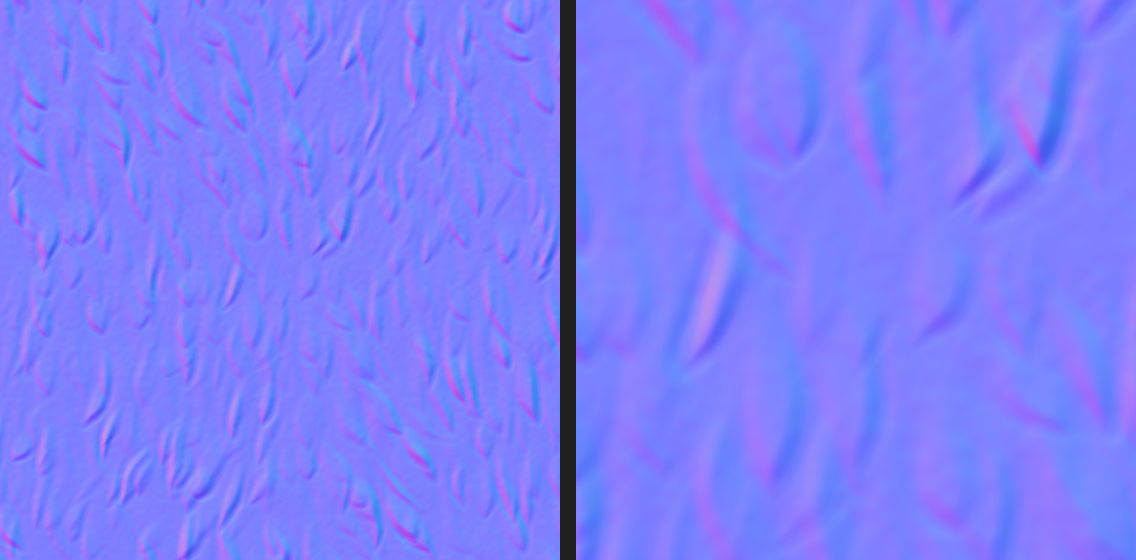
Left: the whole. Right: its middle third, enlarged.
This texture map is drawn by a three.js fragment shader. Its source:

```glsl
// Tangent-space normal map of soft overlapping tufts, pointed at their lower end.
// Jittered grids of lens-shaped tufts follow a slow direction field; the height
// they build, plus faint streaks and grain, is differenced into a normal.
varying vec2 vUv;

float hash(vec2 p) {
  return fract(sin(dot(p, vec2(127.1, 311.7))) * 43758.5453);
}

float noise(vec2 p) {
  vec2 i = floor(p), f = fract(p);
  f = f * f * (3.0 - 2.0 * f);
  return mix(mix(hash(i), hash(i + vec2(1.0, 0.0)), f.x),
             mix(hash(i + vec2(0.0, 1.0)), hash(i + vec2(1.0, 1.0)), f.x), f.y);
}

// Lean of the tufts; positive values swing the tip to the right.
float lean(vec2 p) {
  return (noise(p * 4.0 + 7.3) - 0.42) * 1.1;
}

// One tuft: steep rim, slanted crown, shallow groove around it, faded root.
float tuft(vec2 offset, float angle, vec2 size, float bend, float slant) {
  float s = sin(angle), c = cos(angle);
  float t = dot(offset, vec2(s, -c)) / size.y;
  if (abs(t) > 1.25) return 0.0;
  float x = dot(offset, vec2(c, s)) + bend * (t * t - 0.4);
  float inside = size.x * (1.0 - t * t) * (1.0 + 0.35 * t) - sqrt(x * x + 0.000006);
  float rim = smoothstep(-0.002, 0.0115, inside);
  float g = (inside + 0.006) / 0.005;
  float groove = 0.14 * exp(-g * g) * (1.0 - smoothstep(1.0, 1.25, t));
  float side = clamp(0.58 + 0.46 * slant * x / size.x, 0.1, 1.1);
  return (rim - groove) * smoothstep(-0.9, 0.7, t) * side;
}

// Sum of the tufts scattered over one grid.
float tuftLayer(vec2 p, vec2 cell, float seed) {
  vec2 id = floor(p / cell);
  float h = 0.0;
  for (int j = -1; j <= 1; j++) {
    for (int i = -1; i <= 1; i++) {
      vec2 k = id + vec2(float(i), float(j));
      vec2 key = k + seed;
      vec2 jitter = vec2(hash(key), hash(key + 19.7)) - 0.5;
      vec2 centre = (k + 0.5 + jitter * 0.8) * cell;
      float r = hash(key + 41.3);
      float angle = lean(centre) + (hash(key + 63.1) - 0.5) * 0.5;
      vec2 size = vec2(mix(0.010, 0.023, hash(key + 87.9)),
                       cell.y * mix(0.40, 0.78, hash(key + 5.7)));
      float bend = (hash(key + 33.3) - 0.5) * 0.03;
      float slant = hash(key + 71.9) < 0.5 ? -1.0 : 1.0;
      float lift = 0.0012 + 0.0068 * r * r;
      h += lift * tuft(p - centre, angle, size, bend, slant);
    }
  }
  return h;
}

float height(vec2 p) {
  // Slight wobble keeps the rims from running too clean.
  vec2 warped = p + 0.007 * (vec2(noise(p * 24.0), noise(p * 24.0 + 31.0)) - 0.5);
  float h = tuftLayer(warped, vec2(0.072, 0.105), 3.0);
  h += 0.9 * tuftLayer(warped + vec2(0.031, 0.047), vec2(0.080, 0.120), 57.0);
  h += 0.55 * tuftLayer(warped + vec2(0.013, 0.071), vec2(0.060, 0.090), 113.0);
  // Streaks drawn out along the tufts in patches, then fine grain.
  vec2 drift = p + 0.03 * vec2(noise(p * 9.0), noise(p * 9.0 + 31.0));
  float patches = 0.3 + 1.2 * noise(p * 8.0 + 4.0);
  h += 0.0018 * patches * noise(vec2(drift.x + 0.2 * drift.y, drift.y * 0.3) * 48.0);
  h += 0.0003 * noise(p * 110.0);
  return h;
}

void main() {
  // Central differences over a small step, which also soften the rims.
  float e = 0.0022;
  vec2 dx = vec2(e, 0.0), dy = vec2(0.0, e);
  vec2 slope = vec2(height(vUv + dx) - height(vUv - dx),
                    height(vUv + dy) - height(vUv - dy)) / (2.0 * e);
  // Left rims turn red, right rims blue, lower tips lose green.
  vec3 normal = normalize(vec3(slope.x, -slope.y, 1.0));
  gl_FragColor = vec4(normal * 0.5 + 0.5, 1.0);
}
```
